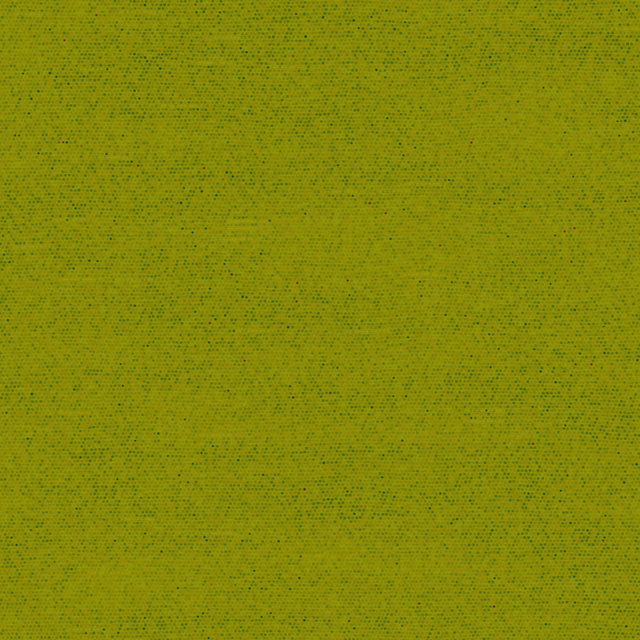
A Shadertoy shader for this texture:

```glsl
// Olive twill cloth with a fine staggered weave, faint slubs and dark pinholes.

const vec2  THREADS       = vec2(160.0, 174.0); // weave cells across the canvas
const float TWILL_SHIFT   = 0.4;                // sideways step of each row, in cells
const float THREAD_WANDER = 0.9;                // slow drift of the threads, in cells
const float CELL_JITTER   = 0.16;
const float PIT_FALLOFF   = 7.0;
const vec2  PIT_DEPTH     = vec2(0.4, 1.4);     // shallowest and deepest gap
const float BASE_TONE     = 1.04;
const float GRAIN         = 0.3;
const float PINHOLE_SHARE = 0.011;
const float RED_SHARE     = 0.12;               // part of the pinholes that are red
const float PIN_FALLOFF   = 15.0;
const float SLUB_SHARE    = 0.022;
const float SLUB_COLUMNS  = 11.0;
const float SLUB_STRENGTH = 0.55;

const vec3 DEEP_GREEN   = vec3(0.29, 0.40, 0.01);
const vec3 LEAF_GREEN   = vec3(0.40, 0.47, 0.01);
const vec3 DARK_OLIVE   = vec3(0.47, 0.49, 0.02);
const vec3 MID_OLIVE    = vec3(0.51, 0.53, 0.02);
const vec3 WARM_OLIVE   = vec3(0.575, 0.55, 0.03);
const vec3 LIGHT_OLIVE  = vec3(0.57, 0.58, 0.03);
const vec3 SLUB_COLOR   = vec3(0.64, 0.62, 0.06);
const vec3 PIN_GREEN    = vec3(0.04, 0.22, 0.02);
const vec3 PIN_RED      = vec3(0.36, 0.07, 0.01);

float hash(vec2 p) {
    vec3 q = fract(p.xyx * 0.1031);
    q += dot(q, q.yzx + 33.33);
    return fract((q.x + q.y) * q.z);
}

float noise(vec2 p) {
    vec2 cell = floor(p), f = fract(p);
    f = f * f * (3.0 - 2.0 * f);
    float low  = mix(hash(cell), hash(cell + vec2(1, 0)), f.x);
    float high = mix(hash(cell + vec2(0, 1)), hash(cell + vec2(1, 1)), f.x);
    return mix(low, high, f.y);
}

// Colour of the yarn from the deepest gap (0) to the raised thread (1)
vec3 yarnColor(float tone, vec3 crest) {
    float t = clamp(tone, 0.0, 1.0) * 4.0;
    vec3 color = mix(DEEP_GREEN, LEAF_GREEN, clamp(t, 0.0, 1.0));
    color = mix(color, DARK_OLIVE, clamp(t - 1.0, 0.0, 1.0));
    color = mix(color, MID_OLIVE, clamp(t - 2.0, 0.0, 1.0));
    return mix(color, crest, clamp(t - 3.0, 0.0, 1.0));
}

void mainImage(out vec4 fragColor, in vec2 fragCoord) {
    vec2 uv = fragCoord / iResolution.xy;

    // Staggered weave lattice with slightly wandering threads
    vec2 drift = vec2(noise(uv * 9.0), noise(uv * 9.0 + 40.0));
    vec2 weave = uv * THREADS + THREAD_WANDER * drift;
    float row = floor(weave.y);
    weave.x += 100.0 - row * TWILL_SHIFT;
    vec2 cell = floor(weave);
    vec2 jitter = vec2(hash(cell + 11.0), hash(cell + 53.0)) - 0.5;
    vec2 local = fract(weave) - 0.5 - CELL_JITTER * jitter;
    float distSq = dot(local, local);

    // Horizontal bands and broad patches where the gaps open or close
    float band = noise(uv * vec2(4.0, 34.0) + 7.0);
    float patches = noise(uv * vec2(6.0, 9.0) + 90.0);
    float openness = mix(0.5, 1.35, 0.55 * band + 0.45 * patches);

    // Gaps between threads, plus uneven yarn
    float cellRandom = hash(cell);
    float depth = mix(PIT_DEPTH.x, PIT_DEPTH.y, cellRandom * cellRandom);
    float pit = exp(-PIT_FALLOFF * distSq) * depth * openness;
    float grain = noise(uv * vec2(210.0, 330.0)) - 0.5;
    float tone = BASE_TONE - pit + GRAIN * grain;
    float warmth = noise(uv * vec2(120.0, 190.0) + 31.0);
    vec3 crest = mix(WARM_OLIVE, LIGHT_OLIVE, smoothstep(0.25, 0.75, warmth));
    vec3 color = yarnColor(tone, crest);

    // Short pale slubs that follow single rows
    float along = uv.x * SLUB_COLUMNS + hash(vec2(row, 5.0));
    float hasSlub = step(hash(vec2(floor(along), row) + 200.0), SLUB_SHARE);
    float taper = smoothstep(0.0, 0.3, 0.5 - abs(fract(along) - 0.5));
    float across = fract(weave.y) - 0.5;
    float slub = hasSlub * taper * exp(-14.0 * across * across);
    color = mix(color, SLUB_COLOR, SLUB_STRENGTH * slub);

    // Scattered pinholes, more of them where the weave is open
    float hasPin = step(hash(cell + 300.0), PINHOLE_SHARE * openness * openness);
    vec3 pinColor = hash(cell + 400.0) < RED_SHARE ? PIN_RED : PIN_GREEN;
    color = mix(color, pinColor, hasPin * exp(-PIN_FALLOFF * distSq));

    fragColor = vec4(color, 1.0);
}
```
